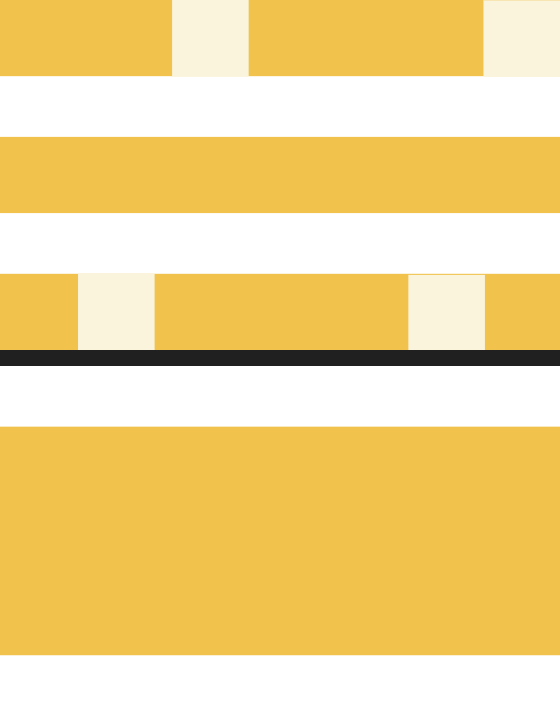
Top: the whole. Bottom: its middle third, enlarged.
This pattern is drawn by a WebGL 2 fragment shader. Its source:

```glsl
#version 300 es
precision highp float;
// Three wide golden bands on white, with pairs of cream squares on the outer two.

uniform vec2 u_resolution;
out vec4 outColor;

const vec3 WHITE = vec3(1.0);
const vec3 GOLD = vec3(0.945, 0.761, 0.298);
const vec3 CREAM = vec3(0.980, 0.957, 0.863);

// Lengths are fractions of the canvas height.
const float BAND_HEIGHT = 0.2177;
const float BAND_PERIOD = 0.3912;
const float SQUARE_SIDE = 0.2188;

// Signed distance to an axis-aligned box.
float boxDistance(vec2 p, vec2 center, vec2 halfSize) {
  vec2 d = abs(p - center) - halfSize;
  return length(max(d, 0.0)) + min(max(d.x, d.y), 0.0);
}

// Antialiased coverage, one pixel wide.
float coverage(float dist, float pixel) {
  return clamp(0.5 - dist / pixel, 0.0, 1.0);
}

// Horizontal bands repeating upward from the lower edge.
float bandMask(float y, float pixel) {
  float row = floor(y / BAND_PERIOD + 0.5 - 0.5 * BAND_HEIGHT / BAND_PERIOD);
  float center = row * BAND_PERIOD + 0.5 * BAND_HEIGHT;
  return coverage(abs(y - center) - 0.5 * BAND_HEIGHT, pixel);
}

// Two squares hung from a top edge; the second sits lower by drop.
float squarePair(vec2 p, float left, float spacing, float top, float drop, float pixel) {
  float mask = 0.0;
  for (int i = 0; i < 2; i++) {
    float n = float(i);
    vec2 corner = vec2(left + n * spacing, top - n * drop);
    vec2 center = corner + vec2(0.5, -0.5) * SQUARE_SIDE;
    mask = max(mask, coverage(boxDistance(p, center, vec2(0.5 * SQUARE_SIDE)), pixel));
  }
  return mask;
}

void main() {
  vec2 p = gl_FragCoord.xy / u_resolution.y;
  float pixel = 1.0 / u_resolution.y;

  vec3 color = mix(WHITE, GOLD, bandMask(p.y, pixel));

  // Upper and lower pairs differ slightly in spacing and alignment.
  float upper = squarePair(p, 0.4917, 0.8896, 1.0, 0.0008, pixel);
  float lower = squarePair(p, 0.2229, 0.9438, BAND_HEIGHT, 0.0031, pixel);
  color = mix(color, CREAM, max(upper, lower));

  outColor = vec4(color, 1.0);
}
```
